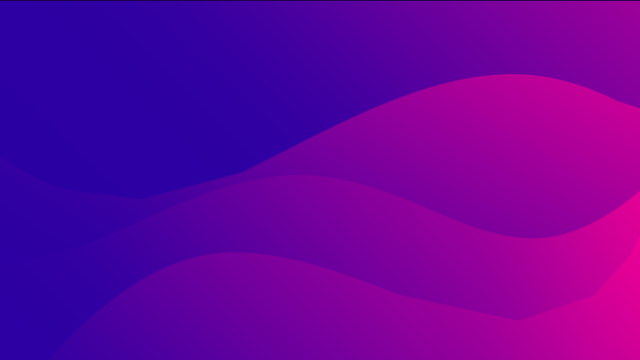
Give the GLSL for this background, as a Shadertoy shader.

```glsl
// Three overlapping waves in a blue to pink ramp over a deep blue backdrop.
// Each crest is a chain of cubic arcs and straight runs in canvas fractions;
// each layer is shaded by its own linear tone gradient, painted back to front.

const vec3 BLUE = vec3(0.17, 0.0, 0.635);
const vec3 PINK = vec3(0.95, 0.0, 0.58);
const vec3 EDGE_COLOR = vec3(0.10, 0.0, 0.25);
const float EDGE_HEIGHT = 0.0024;   // dark strip along the top

// Tone gradients: amount per x, amount per y, offset, extra glow at right
const vec4 BACK_TONE  = vec4(0.60, 0.35, -0.33, 0.0);
const vec4 UPPER_TONE = vec4(0.55, 0.50, -0.11, 0.0);
const vec4 MID_TONE   = vec4(0.667, 0.35, -0.013, 0.08);
const vec4 LOWER_TONE = vec4(0.60, 0.35, 0.14, 0.07);
const float GLOW_START = 0.72;
const float KNEE = 0.05;            // softness where the ramp meets blue

// Cubic arc from a to b with the given end slopes
float arc(float x, vec2 a, float slopeA, vec2 b, float slopeB) {
    float w = b.x - a.x;
    float t = (x - a.x) / w;
    float s = t * t * (3.0 - 2.0 * t);
    float u = 1.0 - t;
    return mix(a.y, b.y, s) + w * t * u * (slopeA * u - slopeB * t);
}

// Straight run from a to b
float run(float x, vec2 a, vec2 b) {
    return mix(a.y, b.y, (x - a.x) / (b.x - a.x));
}

float upperCrest(float x) {
    const vec2 start = vec2(0.0, 0.565), bend = vec2(0.104, 0.472);
    const vec2 trough = vec2(0.221, 0.447), rise = vec2(0.378, 0.521);
    const vec2 peak = vec2(0.801, 0.794), fall = vec2(0.964, 0.720);
    if (x < bend.x) return arc(x, start, -1.2, bend, -0.55);
    if (x < trough.x) return run(x, bend, trough);
    if (x < rise.x) return run(x, trough, rise);
    if (x < peak.x) return arc(x, rise, 0.88, peak, 0.0);
    if (x < fall.x) return arc(x, peak, 0.0, fall, -0.89);
    return run(x, fall, vec2(1.0, 0.699));
}

float midCrest(float x) {
    const vec2 rise = vec2(0.13, 0.317), peak = vec2(0.469, 0.514);
    const vec2 fall = vec2(0.664, 0.424), trough = vec2(0.833, 0.338);
    if (x < rise.x) return run(x, vec2(0.0, 0.26), rise);
    if (x < peak.x) return arc(x, rise, 0.75, peak, 0.0);
    if (x < fall.x) return arc(x, peak, 0.0, fall, -0.76);
    if (x < trough.x) return arc(x, fall, -0.76, trough, 0.0);
    return arc(x, trough, 0.0, vec2(1.0, 0.47), 1.5);
}

float lowerCrest(float x) {
    const vec2 start = vec2(0.0755, 0.0), peak = vec2(0.365, 0.299);
    const vec2 fall = vec2(0.625, 0.181), trough = vec2(0.810, 0.109);
    const vec2 rise = vec2(0.927, 0.178), steep = vec2(0.986, 0.294);
    if (x < peak.x) return arc(x, start, 2.0, peak, 0.0);
    if (x < fall.x) return arc(x, peak, 0.0, fall, -0.68);
    if (x < trough.x) return run(x, fall, trough);
    if (x < rise.x) return run(x, trough, rise);
    if (x < steep.x) return run(x, rise, steep);
    return run(x, steep, vec2(1.0, 0.345));
}

// Layer colour: the tone is the red level, eased in above the blue floor
vec3 shade(vec2 p, vec4 tone) {
    float level = dot(vec3(p, 1.0), tone.xyz) - BLUE.r;
    level += tone.w * smoothstep(GLOW_START, 1.0, p.x);
    level = KNEE * log(1.0 + exp(level / KNEE));
    float t = level / (PINK.r - BLUE.r);
    return mix(BLUE, PINK, clamp(t, 0.0, 1.0));
}

// Smooth coverage below a crest
float below(float crest, float y) {
    float d = crest - y;
    float w = 0.7 * fwidth(d);
    return smoothstep(-w, w, d);
}

void mainImage(out vec4 fragColor, in vec2 fragCoord) {
    vec2 p = fragCoord / iResolution.xy;

    // Layers from back to front
    vec3 color = shade(p, BACK_TONE);
    color = mix(color, shade(p, UPPER_TONE), below(upperCrest(p.x), p.y));
    color = mix(color, shade(p, MID_TONE), below(midCrest(p.x), p.y));
    color = mix(color, shade(p, LOWER_TONE), below(lowerCrest(p.x), p.y));

    // Thin dark strip at the top, weighted by pixel coverage
    float topStrip = (p.y - 1.0 + EDGE_HEIGHT) * iResolution.y + 0.5;
    color = mix(color, EDGE_COLOR, clamp(topStrip, 0.0, 1.0));

    fragColor = vec4(color, 1.0);
}
```
